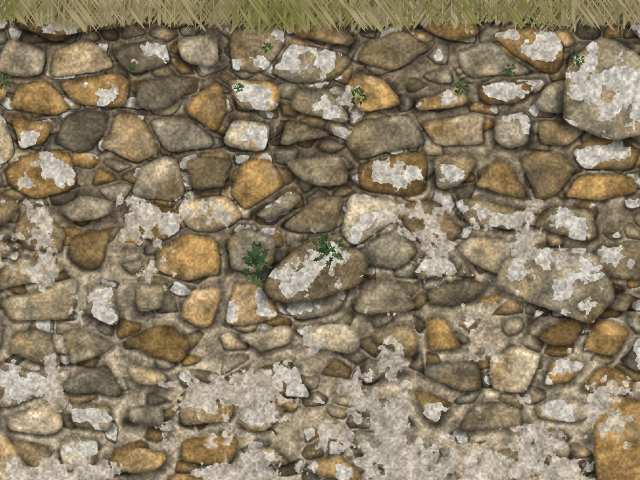
Give the GLSL for this texture, as a WebGL 2 fragment shader.

```glsl
#version 300 es
precision highp float;
// Weathered rubble wall: three sizes of Voronoi stones laid over sandy mortar,
// with ochre stains, pale lichen and plaster worn by fractal noise.
// Dry grass hangs over the top and small leafy plants root in the joints.
uniform vec2 u_resolution;
out vec4 fragColor;

// Integer hash of a cell and a seed
vec3 hash3(vec2 cell, float seed) {
  uvec3 v = uvec3(ivec3(vec3(cell, seed))) * 1664525u + 1013904223u;
  for (int i = 0; i < 2; i++) {
    v.x += v.y * v.z; v.y += v.z * v.x; v.z += v.x * v.y;
    v ^= v >> 16u;
  }
  return vec3(v & 65535u) / 65535.0;
}

float noise(vec2 p) {
  vec2 c = floor(p), f = fract(p);
  f = f * f * (3.0 - 2.0 * f);
  float low = mix(hash3(c, 0.0).x, hash3(c + vec2(1, 0), 0.0).x, f.x);
  float high = mix(hash3(c + vec2(0, 1), 0.0).x, hash3(c + vec2(1, 1), 0.0).x, f.x);
  return mix(low, high, f.y);
}

float fbm(vec2 p) {
  float sum = 0.0, amp = 0.52;
  for (int i = 0; i < 5; i++) {
    sum += amp * noise(p);
    p = mat2(1.6, 1.2, -1.2, 1.6) * p + 7.3;
    amp *= 0.5;
  }
  return sum;
}

// Light from above on a rough surface
float relief(vec2 p, float scale) {
  return fbm(p * scale) - fbm((p + vec2(-0.002, 0.005)) * scale);
}

vec2 seedPoint(vec2 cell, float seed) {
  return cell + 0.5 + 0.84 * (hash3(cell, seed).xy - 0.5);
}

// Rounded distance to the cell border; also gives the cell and offset from its seed
float cellBorder(vec2 p, vec2 size, float seed, out vec2 cell, out vec2 offset) {
  vec2 g = p / size, home = floor(g);
  float best = 1e3;
  for (int k = 0; k < 9; k++) {
    vec2 c = home + vec2(k % 3 - 1, k / 3 - 1), r = g - seedPoint(c, seed);
    if (dot(r, r) < best) { best = dot(r, r); cell = c; offset = r; }
  }
  float sum = 0.0, sharp = 17.0 / size.y;
  for (int k = 0; k < 25; k++) {
    if (k == 12) continue;
    vec2 r = g - seedPoint(cell + vec2(k % 5 - 2, k / 5 - 2), seed);
    vec2 n = normalize(offset - r);
    sum += exp(sharp * dot(0.5 * (offset + r), n) / length(n / size));
  }
  return -log(sum) / sharp;
}

vec3 stoneColour(vec2 p, vec3 rnd) {
  float stain = fbm(p * 13.0 + rnd.xy * 40.0), pits = fbm(p * 34.0 + rnd.yz * 30.0);
  vec3 c = mix(vec3(0.55, 0.52, 0.44), vec3(0.64, 0.58, 0.48), rnd.y);
  float ochre = smoothstep(0.42, 0.85, rnd.x) + 1.8 * (stain - 0.47);
  c = mix(c, vec3(0.58, 0.45, 0.26), 0.85 * clamp(ochre, 0.0, 1.0));
  c = mix(c, vec3(0.40, 0.36, 0.29), 0.7 * smoothstep(0.62, 0.95, rnd.z));
  return c * (0.84 + 0.3 * rnd.y) * (0.55 + 0.95 * pits) * (1.0 + 0.9 * relief(p, 24.0));
}

// One layer of stones laid over what is below
vec3 layStones(vec3 under, vec2 p, vec2 size, float presence, float gap, float seed, float px) {
  vec2 cell, offset;
  float border = cellBorder(p, size, seed, cell, offset);
  vec3 rnd = hash3(cell, seed + 20.0), extra = hash3(cell, seed + 40.0);
  if (extra.x > presence) return under;
  gap += 0.17 * size.y * extra.y * extra.y;
  float inset = border - gap;
  float below = 1.0 - smoothstep(-0.3, 0.3, offset.y);
  float shadow = clamp(border / gap, 0.0, 1.0);
  under *= 1.0 - (0.25 + 0.4 * below) * shadow;
  vec3 c = stoneColour(p, rnd);
  c *= mix(0.72, 1.0, smoothstep(0.0, 0.01, inset)) * (1.0 + 0.16 * offset.y);
  // Lichen thickens toward the middle of some stones
  float growth = fbm(p * 29.0 + extra.yz * 50.0) + 0.6 * min(inset / size.y, 0.35);
  float lichen = smoothstep(0.61, 0.65, growth) * step(0.6, extra.z);
  c = mix(c, vec3(0.80, 0.78, 0.74) * (0.85 + 0.28 * noise(p * 110.0)), 0.92 * lichen);
  return mix(under, c, smoothstep(-px, px, inset));
}

// Lobed leaflets scattered over an ellipse
vec3 growPlant(vec3 col, vec2 p, vec2 root, float size, float aspect, float seed, float px) {
  vec2 q = (p - root) / size;
  if (dot(q, q) > 3.0) return col;
  for (int i = 0; i < 38; i++) {
    vec3 h = hash3(vec2(i, seed), 90.0);
    float a = 6.2832 * h.x, turn = a + h.z - 0.5;
    vec2 e = q - sqrt(h.y) * vec2(cos(a) * aspect, sin(a) * 0.85);
    e = mat2(cos(turn), -sin(turn), sin(turn), cos(turn)) * e;
    float d = length(e * vec2(1.0, 1.7)) - 0.16 * (1.0 + 0.3 * cos(5.0 * atan(e.y, e.x + 1e-5)));
    vec3 leaf = mix(vec3(0.14, 0.21, 0.13), vec3(0.38, 0.47, 0.28), h.z * (0.65 + 0.35 * h.y));
    col = mix(col, leaf, 1.0 - smoothstep(-px / size, px / size, d));
  }
  return col;
}

// Crossing dry blades over a ragged rim
vec3 hangGrass(vec3 col, vec2 p, float px) {
  float rim = 0.95 + 0.022 * noise(vec2(p.x * 6.0, 3.0));
  col *= 1.0 - 0.35 * smoothstep(rim - 0.035, rim, p.y);
  for (int i = 0; i < 3; i++) {
    float lean = float(i - 1) * 0.7, shift = float(i) * 31.0;
    float strand = noise(vec2((p.x + lean * p.y) * 270.0 + shift, p.y * 28.0));
    vec3 c = mix(vec3(0.31, 0.28, 0.18), vec3(0.70, 0.64, 0.49), strand);
    c = mix(c, c * vec3(0.82, 0.88, 0.68), smoothstep(0.45, 0.75, fbm(p * 7.0 + shift)));
    float cover = smoothstep(-2.0 * px, 2.0 * px, p.y - rim - 0.012 + 0.035 * strand);
    col = mix(col, c, cover * (i == 0 ? 1.0 : smoothstep(0.35, 0.65, strand)));
  }
  return col;
}

void main() {
  float px = 1.0 / u_resolution.y;
  vec2 p = gl_FragCoord.xy * px;
  vec2 w = p + 0.018 * (vec2(fbm(p * 15.0), fbm(p * 15.0 + 60.0)) - 0.5);
  float patches = fbm(p * 5.0 + 11.0);
  float mortar = clamp(1.0 - smoothstep(0.1, 0.85, p.y) + 1.2 * (patches - 0.5), 0.0, 1.0);
  // Mortar, then small, medium and large stones
  vec3 col = mix(vec3(0.46, 0.41, 0.33), vec3(0.69, 0.63, 0.53), mortar);
  col *= (0.6 + 0.8 * fbm(p * 50.0)) * (1.0 + relief(p, 36.0));
  col = layStones(col, w, vec2(0.052, 0.038), 0.88 - 0.5 * mortar, 0.003, 1.0, px);
  col = layStones(col, w, vec2(0.122, 0.084), 0.88, 0.004 + 0.006 * mortar, 2.0, px);
  col = layStones(col, w, vec2(0.245, 0.175), 0.23, 0.018, 3.0, px);
  // Worn plaster low on the wall
  float plaster = fbm(p * 11.0 + 80.0) + 0.5 * (fbm(p * 55.0) - 0.5) - 0.36 * p.y;
  vec3 lime = vec3(0.77, 0.73, 0.67) * (0.68 + 0.6 * fbm(p * 70.0));
  col = mix(col, lime, 0.85 * smoothstep(0.52, 0.58, plaster));
  col *= 0.85 + 0.3 * noise(p * 230.0);
  // Two larger plants in mid wall, small tufts near the top
  for (int i = 0; i < 10; i++) {
    vec3 h = hash3(vec2(i, 5), 70.0);
    float k = float(i);
    bool large = i < 2;
    vec2 root = large ? vec2(0.535 + 0.15 * k, 0.45 + 0.03 * k) : vec2((k - 2.0 + h.x) / 6.0, 0.77 + 0.15 * h.y);
    float size = large ? 0.049 - 0.012 * k : 0.011 + 0.009 * h.z;
    col = growPlant(col, p, root, size, large ? 0.5 + 0.4 * k : 0.9, k, px);
  }
  fragColor = vec4(clamp(hangGrass(col, p, px), 0.0, 1.0), 1.0);
}
```
